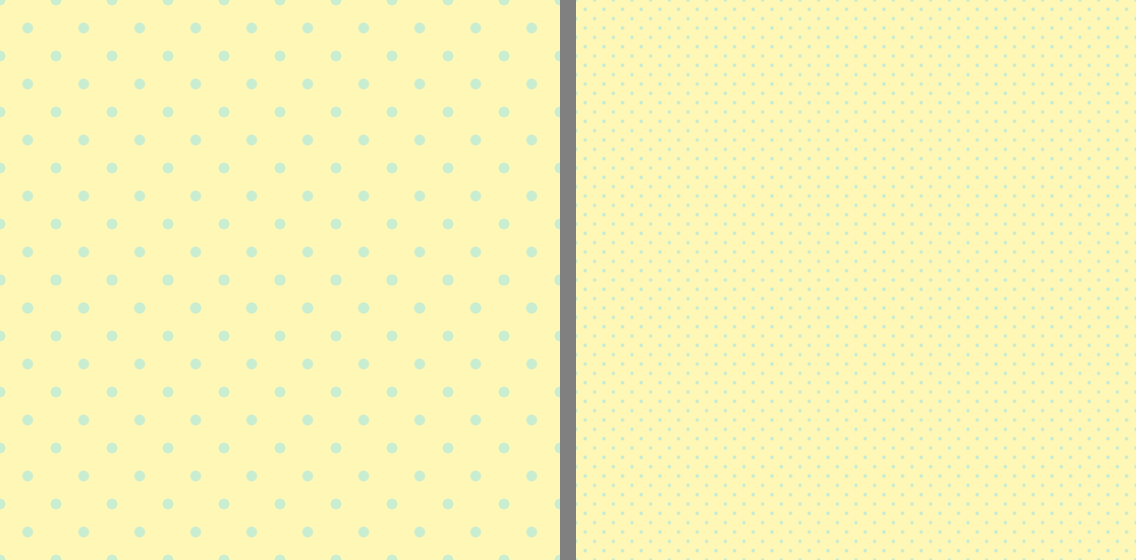
Left, the tile; right, the same tile 3 across and 3 down.
A WebGL 1 fragment shader for this pattern:

```glsl
precision highp float;

// Small mint polka dots on pale yellow, ten staggered repeats each way.
// Two square lattices of discs, one shifted by half a cell, are merged;
// whole repeats across the canvas keep the edges seamless.

uniform vec2 u_resolution;

// Coverage of the nearest disc in a unit lattice shifted by offset.
float dotLattice(vec2 p, vec2 offset, float pixel) {
    vec2 center = floor(p - offset + 0.5) + offset;
    // The two rows just below mid height are slightly larger.
    float radius = 0.096 + 0.004 * step(abs(center.y - 4.75), 0.3);
    float d = length(p - center) - radius;
    return 1.0 - smoothstep(-0.75 * pixel, 0.75 * pixel, d);
}

void main() {
    // Ten cells across and down.
    vec2 p = 10.0 * gl_FragCoord.xy / u_resolution;
    float pixel = 10.0 / min(u_resolution.x, u_resolution.y);

    float corners = dotLattice(p, vec2(0.0), pixel);
    float middles = dotLattice(p, vec2(0.494, 0.5), pixel);

    vec3 yellow = vec3(1.0, 0.97, 0.71);
    vec3 mint = vec3(0.79, 0.93, 0.82);
    gl_FragColor = vec4(mix(yellow, mint, max(corners, middles)), 1.0);
}
```
